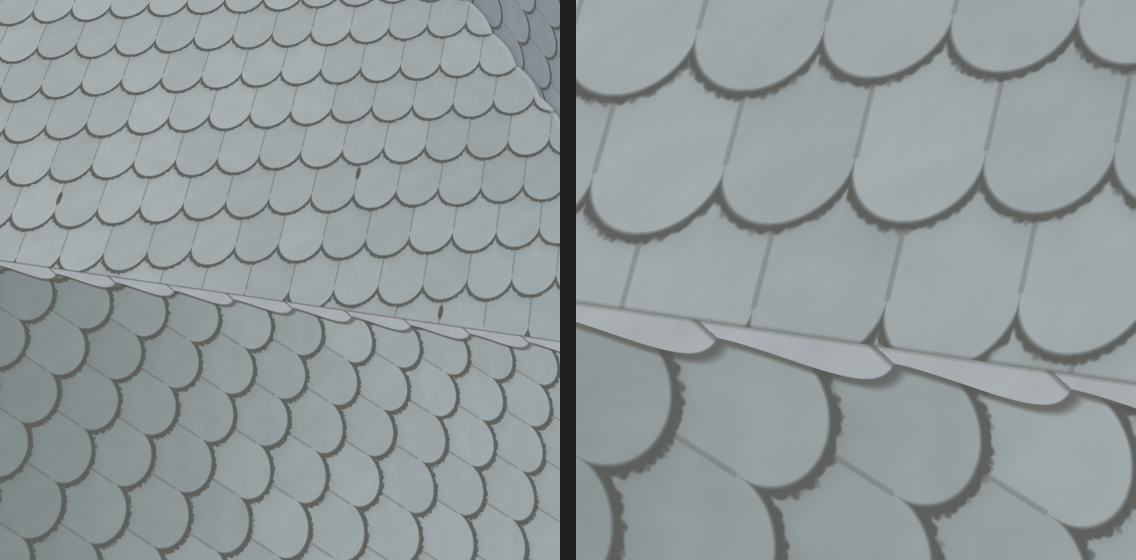
Left: the whole. Right: its middle third, enlarged.
This texture is drawn by a Shadertoy shader. Its source:

```glsl
// Weathered grey roof planes clad in round-ended slates, split by a sloping ridge of caps.

const vec3 SLATE_LIGHT = vec3(0.645, 0.674, 0.682);
const vec3 SLATE_MID = vec3(0.612, 0.646, 0.654);
const vec3 SLATE_SHADE = vec3(0.495, 0.530, 0.530);
const vec3 SLATE_BLUE = vec3(0.540, 0.573, 0.600);
const vec3 CAP_LIGHT = vec3(0.675, 0.700, 0.712);
const vec3 GAP_DARK = vec3(0.345, 0.350, 0.335);
const vec3 STAIN_BROWN = vec3(0.330, 0.315, 0.280);
const vec2 END_RADII = vec2(0.51, 0.45);
const float PI = 3.14159;

float hash(vec2 p) {
    return fract(sin(dot(p, vec2(127.1, 311.7))) * 43758.55);
}

float cross2(vec2 a, vec2 b) { return a.x * b.y - a.y * b.x; }

// Distance to the nearest scattered feature point
float cellular(vec2 p) {
    vec2 cell = floor(p);
    float nearest = 2.0;
    for (int y = -1; y <= 1; y++)
    for (int x = -1; x <= 1; x++) {
        vec2 c = cell + vec2(x, y);
        vec2 point = c + vec2(hash(c), hash(c + 37.0));
        nearest = min(nearest, length(p - point));
    }
    return nearest;
}

// Soft mottling from layered, rotated sines
float mottle(vec2 p) {
    float sum = 0.0, gain = 0.5;
    for (int i = 0; i < 4; i++) {
        sum += gain * sin(p.x + 1.7 * sin(p.y)) * sin(p.y + 1.3);
        p = mat2(1.5, 1.1, -1.1, 1.5) * p + 2.3;
        gain *= 0.6;
    }
    return sum;
}

// Perspective map from the quad a, b, c, d to the unit square
vec2 unproject(vec2 p, vec2 a, vec2 b, vec2 c, vec2 d) {
    vec2 e = b - c, f = d - c, s = a - b + c - d;
    float g = cross2(s, f) / cross2(e, f);
    float h = cross2(e, s) / cross2(e, f);
    mat3 m = mat3(vec3(b - a + g * b, g), vec3(d - a + h * d, h), vec3(a, 1.0));
    vec3 q = inverse(m) * vec3(p, 1.0);
    return q.xy / q.z;
}

float ellipseDistance(vec2 p, vec2 r) {
    float k = length(p / r);
    return k * (k - 1.0) / max(length(p / (r * r)), 0.001);
}

// Staggered slates: st.x runs along a course, st.y towards the rounded ends
vec3 slates(vec2 st, vec3 base, float gapWidth, float stains, float soft) {
    float course = floor(st.y);
    float upper = st.x - 0.5 * course;
    float lower = upper - 0.5;
    vec2 upperId = vec2(floor(upper), course);
    vec2 lowerId = vec2(floor(lower), course + 1.0);
    vec2 q = vec2(fract(upper) - 0.5, st.y - course);
    float slip = hash(upperId + 5.0) - 0.5;
    float edge = ellipseDistance(q + vec2(0.0, slip * (0.06 + 0.08 * q.x)), END_RADII);
    float below = smoothstep(-soft, soft, edge);

    // Slate faces with their own tone and a cast shade
    float tone = mix(hash(upperId), hash(lowerId), below) - 0.5;
    vec3 color = base * (1.0 + 0.045 * tone + 0.022 * mottle(st * 5.0));
    color *= 1.0 - 0.13 * below * exp(-max(edge, 0.0) / 0.09);

    // Thin joints between neighbours, some stained
    float offset = fract(lower + 0.5) - 0.5;
    float joint = 1.0 - smoothstep(0.008, 0.012 + soft, abs(offset));
    color = mix(color, GAP_DARK, 0.30 * joint * below);
    vec2 jointId = vec2(floor(lower + 0.5), course + 9.0);
    vec2 spot = vec2(offset, q.y - 0.62 - 0.3 * hash(jointId + 3.0));
    float stain = 1.0 - smoothstep(0.0, 0.035, ellipseDistance(spot, vec2(0.035, 0.11)));
    color = mix(color, STAIN_BROWN, 0.8 * stain * below * step(1.0 - stains, hash(jointId)));

    // Ragged dark gap under each rounded end
    float width = gapWidth * (1.25 - 0.65 * cellular(st * 13.0));
    float gap = below * (1.0 - smoothstep(width - soft, width + soft, edge));
    return mix(color, GAP_DARK, 0.88 * gap);
}

void mainImage(out vec4 fragColor, in vec2 fragCoord) {
    vec2 p = fragCoord / iResolution.xy;
    p.y = 1.0 - p.y;
    float pixel = 1.0 / iResolution.y;
    float soft = max(0.022, 12.0 * pixel);

    // Large plane above the ridge
    vec2 g = unproject(p, vec2(0.068, 0.081), vec2(0.833, 0.040),
                       vec2(0.993, 0.493), vec2(0.116, 0.544)) * vec2(11.0, 6.0);
    vec3 base = mix(SLATE_LIGHT, SLATE_MID, smoothstep(0.5, 1.3, p.x + p.y));
    vec3 color = slates(vec2(g.x + 0.5 * g.y, g.y + 0.09), base, 0.066, 0.07, soft);

    // Bluish plane beyond the hip at the top right
    float wave = 0.006 * abs(sin(p.y * 55.0));
    float hip = dot(p - vec2(0.836, 0.0), vec2(0.803, -0.596)) - wave;
    g = unproject(p, vec2(0.846, -0.026), vec2(1.044, 0.089),
                  vec2(1.003, 0.307), vec2(0.805, 0.193)) * 4.0;
    vec3 corner = slates(vec2(g.y - 0.5 * g.x, g.x + 0.39), SLATE_BLUE, 0.07, 0.0, soft);
    corner = mix(corner, GAP_DARK, 0.5 * exp(-max(hip, 0.0) / 0.004));
    color = mix(color, CAP_LIGHT, 0.5 * (1.0 - smoothstep(0.002, 0.006, abs(hip + 0.004))));
    color = mix(color, corner, smoothstep(-pixel, pixel, hip));

    // Plane below the ridge, darker at the left
    float ridge = p.y - 0.465 - 0.145 * p.x;
    g = unproject(p, vec2(0.289, 0.564), vec2(0.992, 0.655),
                  vec2(0.935, 0.979), vec2(0.104, 0.915)) * vec2(8.0, 4.0);
    base = mix(SLATE_SHADE, SLATE_MID, smoothstep(-0.15, 0.75, p.x + 0.12 * (p.y - 0.6)));
    vec3 front = slates(vec2(g.y - 0.5 * g.x - 0.62, g.x + 0.39), base, 0.088, 0.025, soft);
    color = mix(color, front, smoothstep(-pixel, pixel, ridge));

    // Overlapping ridge caps with a dark lower lip
    float along = fract(p.x * 9.48 + 0.15 - ridge * 12.0);
    float lip = ridge - 0.009 - 0.012 * sin(PI * pow(along, 1.5));
    float onRidge = smoothstep(-pixel, pixel, ridge);
    float shadow = onRidge * (1.0 - smoothstep(0.002, 0.007, lip));
    float cap = onRidge * (1.0 - smoothstep(-pixel, pixel, lip));
    float seam = smoothstep(0.93, 0.98, along);
    color = mix(color, GAP_DARK, 0.75 * shadow);
    vec3 capColor = CAP_LIGHT * (0.97 + 0.03 * mottle(p * 60.0));
    color = mix(color, mix(capColor, GAP_DARK, 0.55 * seam), cap);
    color = mix(color, GAP_DARK, 0.35 * (1.0 - smoothstep(0.0, 0.003, abs(ridge))));

    fragColor = vec4(color, 1.0);
}
```
